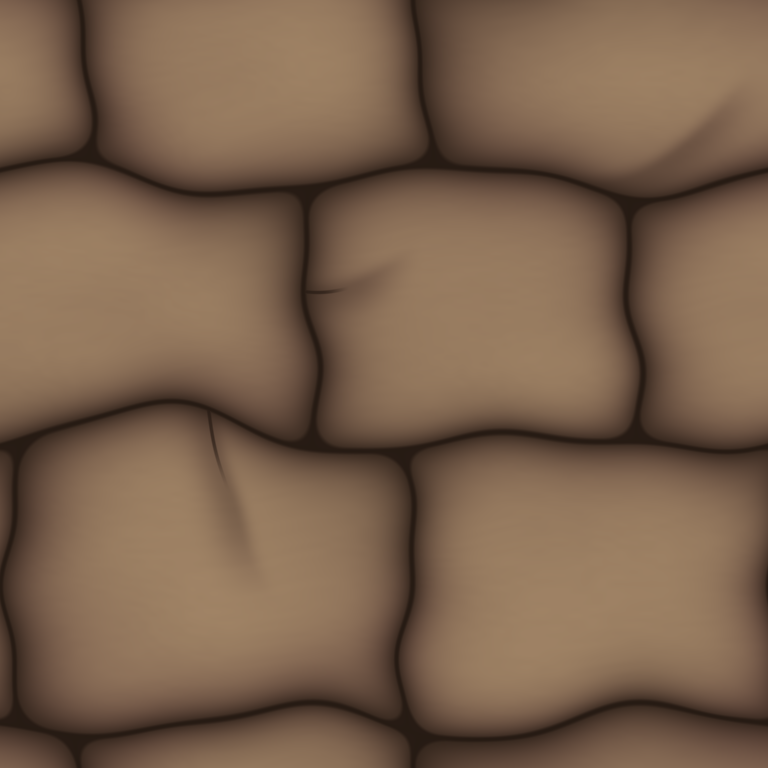
Write a Shadertoy shader that draws this texture.

```glsl
// Painted wall of three staggered courses of soft, pillow-like brown stones.
// Wavy beds and joints bound each stone; the distances to its four sides give
// the rounded shading, the thin dark outline and the gaps at the corners.

#define SHADE_DEPTH 0.038
#define BED_WAVE 0.021
#define JOINT_WAVE 0.010
#define CORNER_ROUND 0.040
#define LINE_WIDTH 0.0042
#define FOLD_DEPTH 0.34
#define MOTTLE 0.11
#define GRAIN 0.022
#define SHADOW vec3(0.185, 0.134, 0.098)
#define LIGHT vec3(0.608, 0.497, 0.384)
#define OUTLINE vec3(0.145, 0.100, 0.073)

const float TAU = 6.2831853;
const vec3 BED_PHASE = vec3(0.37, 0.20, 0.08);
const vec3 JOINT_START = vec3(0.015, 0.405, 0.11);
const vec3 JOINT_STEP = vec3(0.515, 0.42, 0.44);
// Start and end of the fold of each course, in stone coordinates
const vec4 FOLDS[3] = vec4[3](
    vec4(0.50, 1.02, 0.65, 0.40),
    vec4(0.00, 0.60, 0.34, 0.69),
    vec4(0.42, 0.02, 0.78, 0.46));

float hash(vec2 p) {
    return fract(sin(dot(p, vec2(127.1, 311.7))) * 43758.5453);
}

float noise(vec2 p) {
    vec2 i = floor(p), f = fract(p);
    f = f * f * (3.0 - 2.0 * f);
    vec2 e = vec2(1.0, 0.0);
    return mix(mix(hash(i), hash(i + e.xy), f.x),
               mix(hash(i + e.yx), hash(i + e.xx), f.x), f.y);
}

float smoothMin(float a, float b, float k) {
    float h = max(k - abs(a - b), 0.0) / k;
    return min(a, b) - 0.25 * k * h * h;
}

// Height of the bed below course k
float bedY(int k, float x) {
    int r = (k + 3) % 3;
    float base = 0.06 + float(k) / 3.0 + (r > 0 ? 0.04 : 0.0);
    float u = TAU * (x - BED_PHASE[r]);
    float wave = cos(2.0 * u) + 0.25 * sin(3.0 * u + float(r)) + 0.16 * sin(5.0 * u);
    if (r == 1) wave += 0.8 * cos(u);
    return base + BED_WAVE * wave;
}

// Position of upright joint j in course r
float jointX(int r, int j, float y) {
    int odd = (j + 4) % 2;
    float base = JOINT_START[r] + float((j - odd) / 2) + float(odd) * JOINT_STEP[r];
    float phase = TAU * hash(vec2(float(r), float(odd) + 3.0));
    return base + JOINT_WAVE * (sin(3.0 * TAU * y + phase)
                              + 0.4 * sin(7.0 * TAU * y + 2.0 * phase));
}

// Soft crease: x is its shade, y its fine line near the stone's side
vec2 foldShade(vec2 p, vec2 a, vec2 b) {
    vec2 ab = b - a, q = p - a;
    float t = dot(q, ab) / dot(ab, ab);
    float side = (q.x * ab.y - q.y * ab.x) / length(ab) - 0.05 * t * (1.0 - t);
    float w = side > 0.0 ? 0.032 : 0.014;
    float fade = smoothstep(-0.25, 0.05, t) * (1.0 - smoothstep(0.45, 1.08, t));
    float line = (1.0 - smoothstep(0.0008, 0.0035, abs(side)))
               * (1.0 - smoothstep(0.15, 0.42, t));
    return vec2(exp(-side * side / (w * w)) * fade, line);
}

void mainImage(out vec4 fragColor, in vec2 fragCoord) {
    vec2 p = fragCoord / iResolution.y;
    float pixel = 1.0 / iResolution.y;

    // Find the stone
    int course = -1;
    for (int k = 0; k < 3; k++) if (p.y > bedY(k, p.x)) course = k;
    int r = (course + 3) % 3;
    int column = -2;
    for (int j = -1; j < 4; j++) if (p.x > jointX(r, j, p.y)) column = j;
    vec2 lo = vec2(jointX(r, column, p.y), bedY(course, p.x));
    vec2 hi = vec2(jointX(r, column + 1, p.y), bedY(course + 1, p.x));
    int parity = (column + 4) % 2;
    vec2 id = vec2(float(r), float(parity));

    // Rounded shading, with its own depth on every side
    vec4 dist = vec4(p - lo, hi - p);
    vec4 vary = vec4(hash(id + 1.3), hash(id + 2.7), hash(id + 4.1), hash(id + 5.9));
    vec4 depth = SHADE_DEPTH * vec4(1.10, 0.85, 0.95, 1.10) * (0.75 + 0.5 * vary);
    vec4 rise = 1.0 - exp(-dist / depth);
    float tone = rise.x * rise.y * rise.z * rise.w;

    // One fold per course
    vec2 size = vec2(0.46, 0.34);
    vec2 fold = vec2(0.0);
    if (parity == r / 2)
        fold = foldShade((p - lo) / (hi - lo) * size, FOLDS[r].xy * size, FOLDS[r].zw * size);
    tone *= 1.0 - FOLD_DEPTH * fold.x;

    // Brushed mottling and colour
    float cloud = noise(p * vec2(7.0, 10.0) + id * 9.0) - 0.5;
    float brush = noise(p * vec2(45.0, 130.0) + cloud * 6.0) - 0.5;
    tone += tone * (MOTTLE * cloud + GRAIN * brush) + 0.015;
    vec3 color = mix(SHADOW, LIGHT, tone);
    float blush = tone * (1.0 - tone) * (0.6 + noise(p * 6.0 + 20.0));
    color += vec3(0.030, -0.020, 0.030) * max(blush, 0.0);

    // Outline and corner gaps
    float edge = smoothMin(min(dist.x, dist.z), min(dist.y, dist.w), CORNER_ROUND);
    float width = LINE_WIDTH * (0.75 + 0.5 * noise(p * 14.0));
    float ink = 1.0 - smoothstep(0.0006, width + pixel, edge);
    if (r < 2) ink = max(ink, 0.75 * fold.y);
    fragColor = vec4(mix(color, OUTLINE, 0.9 * ink), 1.0);
}
```
